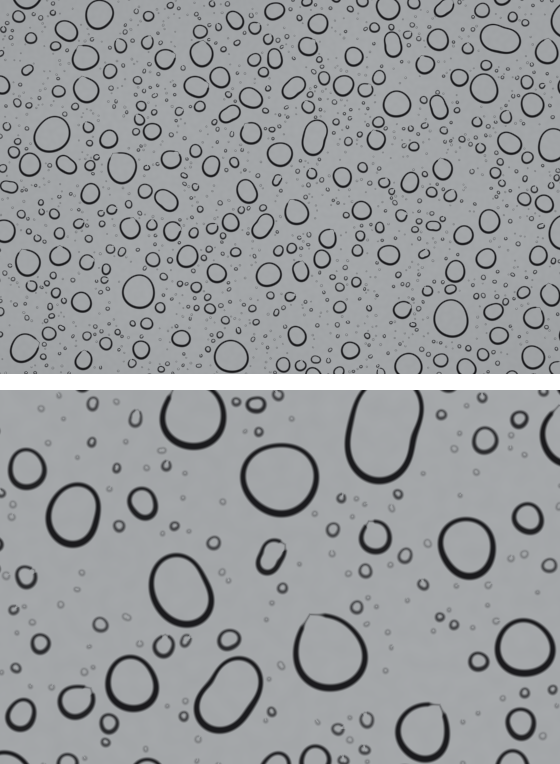
Top: the whole. Bottom: its middle third, enlarged.
This texture is drawn by a WebGL 2 fragment shader. Its source:

```glsl
#version 300 es
precision highp float;
precision highp int;
// Rain drops on grey glass, seen as dark uneven outlines of many sizes.
// Each level scatters drops on a jittered grid; a drop is dropped when it
// would touch a higher ranked neighbour or a drop of a coarser level.

uniform vec2 u_resolution;
out vec4 fragColor;

struct Level { float cell, rMin, rMax, density, stroke, ink; };
struct Drop { vec2 center; float radius, rank; vec3 form; };

const int LEVELS = 5;
const Level levels[LEVELS] = Level[LEVELS](
    Level(0.105, 0.022, 0.047, 0.95, 0.0024, 0.97),
    Level(0.070, 0.012, 0.020, 0.62, 0.0020, 0.93),
    Level(0.045, 0.0065, 0.011, 0.38, 0.0016, 0.85),
    Level(0.030, 0.003, 0.006, 0.46, 0.0012, 0.68),
    Level(0.020, 0.0012, 0.003, 0.50, 0.0008, 0.30));

const vec3 GLASS = vec3(0.642, 0.653, 0.662);
const vec3 OUTLINE = vec3(0.085, 0.085, 0.095);

// Integer hash: three values in 0..1 per cell and salt
vec3 hash3(ivec2 cell, int salt) {
    uvec3 v = uvec3(ivec3(cell, salt)) * 1664525u + 1013904223u;
    v.x += v.y * v.z; v.y += v.z * v.x; v.z += v.x * v.y;
    v ^= v >> 16u;
    v.x += v.y * v.z; v.y += v.z * v.x; v.z += v.x * v.y;
    return vec3(v >> 8u) / 16777216.0;
}

float cornerSlope(ivec2 corner, vec2 offset) {
    float angle = 6.2832 * hash3(corner, 99).x;
    return dot(vec2(cos(angle), sin(angle)), offset);
}

float gradientNoise(vec2 p) {
    ivec2 i = ivec2(floor(p));
    vec2 f = fract(p);
    vec2 u = f * f * f * (f * (f * 6.0 - 15.0) + 10.0);
    float low = mix(cornerSlope(i, f), cornerSlope(i + ivec2(1, 0), f - vec2(1, 0)), u.x);
    float high = mix(cornerSlope(i + ivec2(0, 1), f - vec2(0, 1)),
                     cornerSlope(i + ivec2(1, 1), f - vec2(1, 1)), u.x);
    return mix(low, high, u.y);
}

// The candidate drop of one grid cell; radius 0 means none
Drop dropAt(int level, ivec2 cell) {
    Level l = levels[level];
    vec3 place = hash3(cell, level);
    vec3 size = hash3(cell, level + 16);
    float radius = place.z < l.density ? mix(l.rMin, l.rMax, size.x * size.x) : 0.0;
    return Drop((vec2(cell) + place.xy) * l.cell, radius, size.y, hash3(cell, level + 32));
}

bool touching(Drop a, Drop b) {
    return b.radius > 0.0
        && distance(a.center, b.center) < 1.15 * (a.radius + b.radius) + 0.004;
}

// True if a better ranked drop of the same level is in the way
bool outranked(Drop d, int level, ivec2 cell) {
    for (int k = 0; k < 9; k++) {
        Drop other = dropAt(level, cell + ivec2(k % 3, k / 3) - 1);
        if (other.rank > d.rank && touching(d, other)) return true;
    }
    return false;
}

// True if a surviving drop of a coarser level is in the way
bool covered(Drop d, int level) {
    for (int j = 0; j < level; j++) {
        ivec2 home = ivec2(floor(d.center / levels[j].cell));
        for (int k = 0; k < 9; k++) {
            ivec2 cell = home + ivec2(k % 3, k / 3) - 1;
            Drop other = dropAt(j, cell);
            if (touching(d, other) && !outranked(other, j, cell)) return true;
        }
    }
    return false;
}

// Outline of a wobbly drop, heavier below, sometimes with an open tip
float outline(vec2 q, Drop d, float stroke, float soft) {
    float angle = atan(q.y, q.x);
    float stretch = 0.02 + 0.06 * d.form.x + 0.17 * pow(d.form.x, 8.0);
    float wobble = stretch * cos(2.0 * (angle - 6.2832 * d.form.y))
                 + 0.025 * cos(3.0 * angle + 40.0 * d.form.z);
    float toTip = cos(angle - mix(0.2, 2.2, fract(d.form.y * 7.0)));
    float pointed = step(0.72, d.form.z);
    wobble += pointed * 0.22 * exp(-3.5 * acos(clamp(toTip, -1.0, 1.0)));
    float gap = pointed * smoothstep(0.93, 0.995, toTip);
    float width = stroke * (1.0 - 0.28 * sin(angle)) * (1.0 - 0.7 * gap);
    float edge = abs(length(q) - d.radius * (1.0 + wobble));
    return (1.0 - smoothstep(width - soft, width + soft, edge)) * (1.0 - 0.5 * gap);
}

// Strongest outline of one level at point p
float levelInk(vec2 p, int level, float soft) {
    Level l = levels[level];
    ivec2 home = ivec2(floor(p / l.cell));
    float ink = 0.0;
    for (int k = 0; k < 9; k++) {
        ivec2 cell = home + ivec2(k % 3, k / 3) - 1;
        Drop d = dropAt(level, cell);
        vec2 q = p - d.center;
        if (d.radius == 0.0 || length(q) > 1.5 * d.radius + 0.008) continue;
        float line = l.ink * outline(q, d, l.stroke, soft);
        if (line <= ink || outranked(d, level, cell) || covered(d, level)) continue;
        ink = line;
    }
    return ink;
}

void main() {
    vec2 p = gl_FragCoord.xy / u_resolution.y;
    float soft = 0.5 / u_resolution.y + 0.0012;
    float ink = 0.0;
    for (int level = 0; level < LEVELS; level++) ink = max(ink, levelInk(p, level, soft));

    // Faintly uneven glass, a little darker towards the corners
    vec2 fromMiddle = gl_FragCoord.xy / u_resolution - 0.5;
    float shade = 0.012 * gradientNoise(p * 2.5) + 0.012 * gradientNoise(p * 70.0)
                - 0.05 * dot(fromMiddle, fromMiddle);
    fragColor = vec4(mix(GLASS + shade, OUTLINE, ink), 1.0);
}
```
